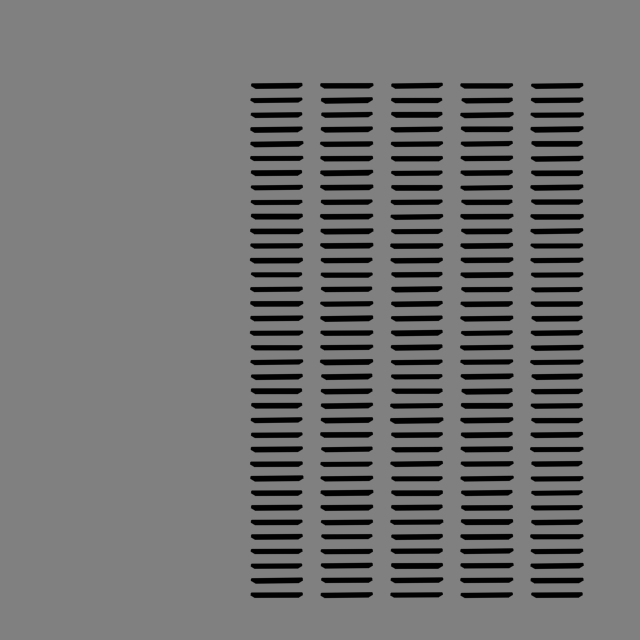
Give the GLSL for this pattern, as a Shadertoy shader.

```glsl
// Five columns of thirty-six dark, hand-cut slots on a flat grey field.
// Each slot is a rounded box with its lower corners chamfered; a hash per
// cell varies its size, tilt, position and chamfers a little.

// Sine-free hash giving four values in 0..1
vec4 hash42(vec2 cell) {
    vec4 h = fract(cell.xyxy * vec4(0.1031, 0.1030, 0.0973, 0.1099));
    h += dot(h, h.wzxy + 33.33);
    return fract((h.xxyz + h.yzzw) * h.zywx);
}

// Rounded box, cut by a slanted line at each lower corner
float slotDistance(vec2 p, vec2 halfSize, float cut) {
    float radius = 0.0022;
    vec2 q = abs(p) - halfSize + radius;
    float box = length(max(q, 0.0)) + min(max(q.x, q.y), 0.0) - radius;
    vec2 slope = normalize(vec2(0.52, 0.86));
    float chamfer = dot(vec2(abs(p.x) - halfSize.x, -p.y), slope) - cut;
    return max(box, chamfer);
}

void mainImage(out vec4 fragColor, in vec2 fragCoord) {
    vec2 uv = fragCoord / iResolution.xy;
    float pixel = 1.0 / min(iResolution.x, iResolution.y);

    // Nearest cell of the bounded grid
    vec2 firstSlot = vec2(0.4323, 0.0703);
    vec2 pitch = vec2(0.1095, 0.02273);
    vec2 cell = clamp(floor((uv - firstSlot) / pitch + 0.5), vec2(0.0), vec2(4.0, 35.0));
    vec2 p = uv - firstSlot - cell * pitch;

    // Small irregularities of each slot
    vec4 size = hash42(cell + 7.0);
    vec4 wobble = hash42(cell + 53.0) - 0.5;
    p -= wobble.xy * vec2(0.0008, 0.0007);
    p.y -= p.x * (0.008 + 0.014 * wobble.z);
    vec2 halfSize = vec2(0.0398 + 0.0018 * size.x, 0.0039 + 0.0007 * size.y);
    float cut = 0.0003 * size.z + 0.0006 * wobble.w * sign(p.x);

    float d = slotDistance(p, halfSize, cut);
    float ink = 1.0 - smoothstep(-0.75 * pixel, 0.75 * pixel, d);
    fragColor = vec4(mix(vec3(0.502), vec3(0.005), ink), 1.0);
}
```
